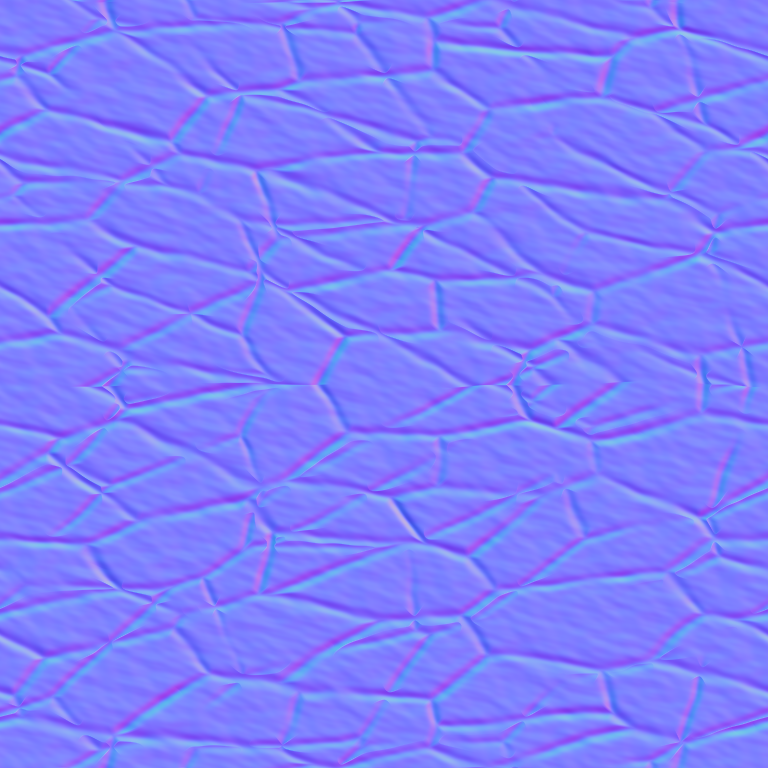
Write a three.js fragment shader that draws this texture map.

```glsl
// Tangent-space normal map of flat, cracked stone slabs.
// Two sheared Voronoi nets, mirrored about mid height, carve narrow soft grooves and
// gradient noise adds fine grain. The slope of that height is the colour; it tiles both ways.

#define CRACK_WIDTH 0.0068
#define CRACK_DEPTH 0.0031
#define FINE_CRACKS 0.85
#define JITTER 0.95
#define WARP 0.010
#define WOBBLE 0.0035
#define CORNER_ROUND 0.003
#define GRAIN_COARSE 0.0013
#define GRAIN_FINE 0.0008
#define SLOPE_STEP 0.0015

varying vec2 vUv;

vec2 hash2(vec2 p) {
  vec3 h = fract(vec3(p.xyx) * vec3(0.1031, 0.1030, 0.0973));
  h += dot(h, h.yzx + 33.33);
  return fract((h.xx + h.yz) * h.zy);
}

// Random pair per cell; cells one whole canvas apart share it.
vec2 cellRandom(vec2 cell, mat2 lattice) {
  vec2 a = lattice[0];
  vec2 b = lattice[1];
  vec2 turns = vec2(b.y * cell.x - b.x * cell.y, a.x * cell.y - a.y * cell.x);
  turns = floor(turns / (a.x * b.y - a.y * b.x) + 0.0001);
  return hash2(cell - lattice * turns + a * 7.0 + 50.0);
}

float cornerRamp(vec2 cell, vec2 offset, mat2 lattice) {
  float angle = 6.2832 * cellRandom(cell, lattice).x;
  return dot(vec2(cos(angle), sin(angle)), offset);
}

// Gradient noise on the sheared lattice given by an integer matrix.
float gradientNoise(vec2 p, mat2 lattice) {
  vec2 q = lattice * p;
  vec2 i = floor(q);
  vec2 f = q - i;
  vec2 u = f * f * f * (f * (f * 6.0 - 15.0) + 10.0);
  vec2 e = vec2(1.0, 0.0);
  float low = mix(cornerRamp(i, f, lattice), cornerRamp(i + e.xy, f - e.xy, lattice), u.x);
  float high = mix(cornerRamp(i + e.yx, f - e.yx, lattice), cornerRamp(i + e.xx, f - e.xx, lattice), u.x);
  return mix(low, high, u.y);
}

float smoothMin(float a, float b, float k) {
  float h = max(k - abs(a - b), 0.0) / k;
  return min(a, b) - h * h * k * 0.25;
}

// Distance to the nearest Voronoi border, in canvas units.
float borderDistance(vec2 p, mat2 lattice) {
  vec2 q = lattice * p;
  vec2 base = floor(q);
  vec2 f = q - base;
  vec2 nearCell = vec2(0.0);
  vec2 nearVec = vec2(0.0);
  float best = 100.0;
  for (int y = -1; y <= 1; y++) {
    for (int x = -1; x <= 1; x++) {
      vec2 cell = vec2(float(x), float(y));
      vec2 v = cell + 0.5 + JITTER * (cellRandom(base + cell, lattice) - 0.5) - f;
      float d = dot(v, v);
      if (d < best) { best = d; nearVec = v; nearCell = cell; }
    }
  }
  float border = 1.0;
  for (int y = -2; y <= 2; y++) {
    for (int x = -2; x <= 2; x++) {
      vec2 cell = nearCell + vec2(float(x), float(y));
      vec2 v = cell + 0.5 + JITTER * (cellRandom(base + cell, lattice) - 0.5) - f;
      vec2 across = v - nearVec;
      if (dot(across, across) > 0.0001) {
        float d = dot(0.5 * (v + nearVec), across) / length(across * lattice);
        border = smoothMin(border, d, CORNER_ROUND);
      }
    }
  }
  return max(border, 0.0);
}

float groove(float d, float width) {
  return exp(-d * d / (width * width));
}

float height(vec2 uv) {
  // Bend the borders, roughen them, then mirror the halves
  float bend = gradientNoise(uv, mat2(7.0, 2.0, 3.0, 11.0));
  float wear = gradientNoise(uv, mat2(6.0, 1.0, 2.0, 9.0));
  float rough = gradientNoise(uv, mat2(23.0, 5.0, 4.0, 31.0));
  vec2 p = uv + WARP * vec2(bend, wear) + WOBBLE * rough;
  p.y = abs(fract(p.y) - 0.5);

  // Grooves of uneven depth
  float mainCrack = groove(borderDistance(p, mat2(5.0, -1.0, 3.0, 11.0)), CRACK_WIDTH);
  float fineCrack = groove(borderDistance(p, mat2(5.0, 1.0, 3.0, 8.0)), CRACK_WIDTH * 0.9);
  float cracks = mainCrack * clamp(0.95 + 0.8 * bend + 0.7 * rough, 0.35, 1.4);
  cracks = max(cracks, fineCrack * FINE_CRACKS * smoothstep(-0.35, 0.2, wear));

  // Grain drawn out along the slabs
  float grain = GRAIN_COARSE * gradientNoise(uv, mat2(21.0, 9.0, 5.0, 41.0));
  grain += GRAIN_FINE * gradientNoise(uv, mat2(43.0, 17.0, 9.0, 79.0));
  return grain - CRACK_DEPTH * cracks;
}

void main() {
  float h = height(vUv);
  float hx = height(vUv + vec2(SLOPE_STEP, 0.0));
  float hy = height(vUv + vec2(0.0, SLOPE_STEP));
  vec3 normal = normalize(vec3((h - hx) / SLOPE_STEP, (h - hy) / SLOPE_STEP, 1.0));
  gl_FragColor = vec4(normal * 0.5 + 0.5, 1.0);
}
```
